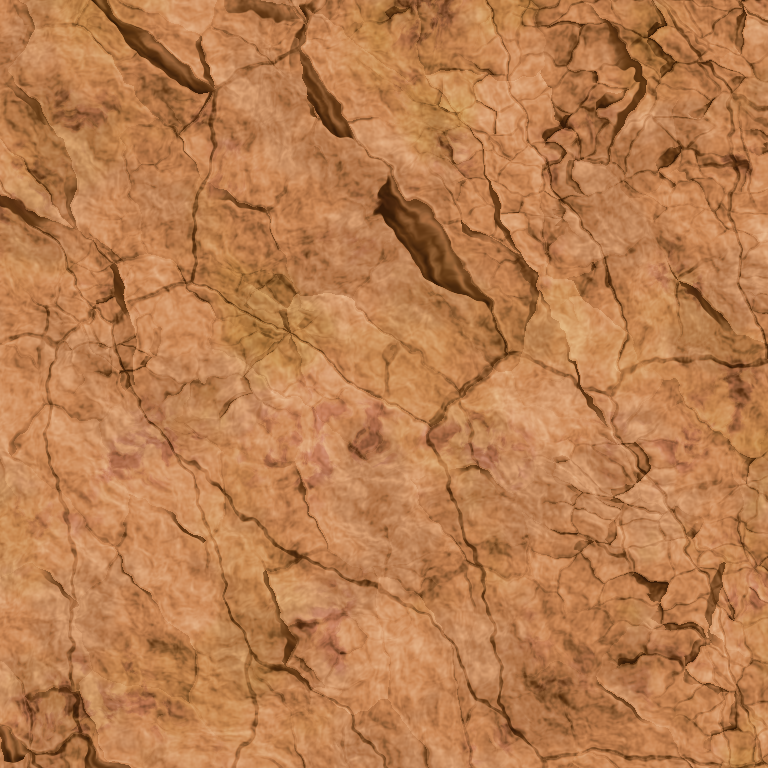
A WebGL 1 fragment shader for this texture:

```glsl
precision highp float;
uniform vec2 u_resolution;
#define PLATE_SCALE 4.6
#define CHIP_SCALE 11.0
#define RUBBLE_SCALE 25.0
#define LEDGE_WIDTH 0.20
#define CRACK_WIDTH 0.0011
#define RELIEF 4.2
#define GRAIN 0.65
#define STAIN 0.95
#define BASE_TONE 0.22
#define ALONG vec2(0.54, -0.84)
#define ACROSS vec2(0.84, 0.54)

const vec3 PIT = vec3(0.22, 0.11, 0.03), SHADOW = vec3(0.39, 0.22, 0.08);
const vec3 RUST = vec3(0.56, 0.36, 0.20), CLAY = vec3(0.69, 0.44, 0.26);
const vec3 ORANGE = vec3(0.80, 0.53, 0.33), DUSTY = vec3(0.75, 0.52, 0.35);
const vec3 PALE = vec3(0.85, 0.62, 0.44), CHALK = vec3(0.93, 0.76, 0.60);

struct Plate { float facet; float edge; float drop; float rim; };

vec2 hash2(vec2 p) {
  vec3 a = fract(p.xyx * vec3(0.1031, 0.1030, 0.0973));
  a += dot(a, a.yzx + 33.33);
  return fract((a.xx + a.yz) * a.zy);
}
float corner(vec2 cell, vec2 offset) {
  float angle = 6.2832 * hash2(cell).x;
  return dot(vec2(cos(angle), sin(angle)), offset);
}
// Gradient noise, about -0.7 to 0.7
float noise(vec2 p) {
  vec2 i = floor(p), f = p - i, e = vec2(1.0, 0.0);
  vec2 u = f * f * f * (f * (f * 6.0 - 15.0) + 10.0);
  return mix(mix(corner(i, f), corner(i + e, f - e), u.x),
             mix(corner(i + e.yx, f - e.yx), corner(i + 1.0, f - 1.0), u.x), u.y);
}
vec2 noise2(vec2 p) { return vec2(noise(p), noise(p + 37.3)); }
float fbm(vec2 p) {
  float sum = 0.0, amp = 1.0;
  for (int i = 0; i < 5; i++) {
    sum += amp * noise(p);
    p = mat2(1.6, 1.2, -1.2, 1.6) * p + 7.1;
    amp *= 0.55;
  }
  return sum;
}
// Tilted Voronoi slab: facet brightness, border distance, step to its neighbour
Plate slab(vec2 q) {
  vec2 cell = floor(q), f = q - cell, home = vec2(0.0), toHome = vec2(0.0);
  float best = 9.0, edge = 9.0;
  for (int k = 0; k < 9; k++) {
    vec2 o = vec2(mod(float(k), 3.0), floor((float(k) + 0.5) / 3.0)) - 1.0;
    vec2 r = o + 0.05 + 0.9 * hash2(cell + o) - f;
    if (dot(r, r) < best) { best = dot(r, r); home = o; toHome = r; }
  }
  vec2 facing = vec2(1.0, 0.0), other = home;
  for (int j = -2; j <= 2; j++) for (int i = -2; i <= 2; i++) {
    vec2 o = home + vec2(float(i), float(j));
    vec2 r = o + 0.05 + 0.9 * hash2(cell + o) - f, gap = r - toHome;
    if (i != 0 || j != 0) {
      float d = dot(0.5 * (toHome + r), normalize(gap));
      if (d < edge) { edge = d; facing = normalize(gap); other = o; }
    }
  }
  float height = hash2(cell + home + 91.0).x;
  float rise = hash2(cell + other + 91.0).x - height;
  vec2 tilt = hash2(cell + home + 53.0) * 2.0 - 1.0;
  return Plate(height - 0.5 + dot(toHome, tilt), edge,
               smoothstep(0.12, 0.65, rise) * smoothstep(0.0, 0.7, facing.x),
               smoothstep(0.0, 0.5, -rise) * abs(facing.x));
}
float seam(float dist, float width, float soft) { return 1.0 - smoothstep(width, width + soft, dist); }
float ledge(Plate s, float width, float soft) {
  return seam(s.edge, width * s.drop, soft) * smoothstep(0.05, 0.3, s.drop);
}
float ramp(float a, float b, float x) { return clamp((x - a) / (b - a), 0.0, 1.0); }
vec3 rockColor(float tone, vec3 body) {
  vec3 c = mix(PIT, SHADOW, ramp(-3.2, -2.0, tone));
  c = mix(mix(c, RUST, ramp(-2.0, -1.2, tone)), CLAY, ramp(-1.2, -0.6, tone));
  c = mix(mix(c, body, ramp(-0.6, 0.3, tone)), PALE, ramp(0.3, 1.4, tone));
  return mix(c, CHALK, ramp(1.4, 3.2, tone));
}
void main() {
  vec2 p = gl_FragCoord.xy / u_resolution.y;
  float soft = 1.5 / u_resolution.y;
  // Jagged coordinates along the strike of the rock
  vec2 w = p + 0.05 * noise2(p * 4.0) + 0.016 * noise2(p * 20.0) + 0.006 * noise2(p * 65.0);
  vec2 s = vec2(dot(w, ACROSS), dot(w, ALONG));
  Plate plate = slab(s * PLATE_SCALE * vec2(1.0, 0.5) + 3.0);
  Plate chip = slab(s * CHIP_SCALE * vec2(1.0, 0.6) + 40.0);
  Plate rubble = slab(w * RUBBLE_SCALE * vec2(0.75, 1.1) + 80.0);
  float broken = smoothstep(-0.05, 0.4, fbm(p * 3.0 + 9.0) + 0.7 * (p.x - 0.5));
  // Facets, weathering, fine relief and mottled stains
  float bump = fbm(w * 13.0) - fbm(w * 13.0 - vec2(0.05, 0.06));
  float streak = noise(s * vec2(130.0, 14.0));
  float tone = BASE_TONE + 0.45 * plate.facet + 0.6 * chip.facet + 0.75 * broken * rubble.facet;
  tone += 0.75 * fbm(p * 5.0 + 21.0) + RELIEF * bump + 0.25 * streak;
  tone += GRAIN * (noise(p * 95.0) + 0.8 * noise(p * 210.0));
  float stain = smoothstep(0.1, 0.5, fbm(p * 6.0 + 61.0)) * smoothstep(-0.15, 0.3, fbm(w * 34.0));
  // Thin cracks with sunlit rims
  float gate = smoothstep(-0.15, 0.25, noise(p * 9.0 + 4.0));
  float plateEdge = plate.edge / PLATE_SCALE, chipEdge = chip.edge / CHIP_SCALE;
  float crack = max(seam(plateEdge, CRACK_WIDTH, soft), 0.75 * gate * seam(chipEdge, CRACK_WIDTH, soft));
  crack = max(crack, 0.65 * broken * seam(rubble.edge / RUBBLE_SCALE, 0.5 * CRACK_WIDTH, soft));
  float rim = plate.rim * seam(plateEdge, 0.003, 0.004) + 0.7 * chip.rim * seam(chipEdge, 0.002, 0.003);
  tone += 0.7 * rim - 1.5 * crack - STAIN * stain;
  // Shaded, striated ledges that taper along their length
  float taper = smoothstep(-0.35, 0.35, noise(p * 8.0 + 15.0)), wide = LEDGE_WIDTH * taper;
  float face = ledge(plate, wide, soft * PLATE_SCALE) * smoothstep(0.0, 0.2, taper);
  float notch = ledge(chip, 0.8 * wide, soft * CHIP_SCALE) * gate;
  float umbra = smoothstep(0.35, 0.9, plate.edge / max(wide * plate.drop, 0.001));
  tone -= 1.2 * broken * ledge(rubble, 0.22, soft * RUBBLE_SCALE);
  tone = mix(tone, -2.2 + 1.2 * streak, 0.9 * notch);
  tone = mix(tone, -1.5 + 1.6 * streak + 1.5 * bump - 1.2 * umbra, face);
  // Mineral tints
  vec3 body = mix(ORANGE, DUSTY, smoothstep(-0.15, 0.3, fbm(p * 7.0 + 33.0)));
  float ochre = smoothstep(0.0, 0.5, fbm(p * 4.5 + 73.0)) * (0.4 + 0.6 * broken);
  vec3 tint = mix(vec3(1.0), vec3(0.96, 1.0, 0.83), ochre) * mix(vec3(1.0), vec3(0.97, 0.92, 1.04), stain);
  gl_FragColor = vec4(rockColor(tone, body) * tint, 1.0);
}
```
